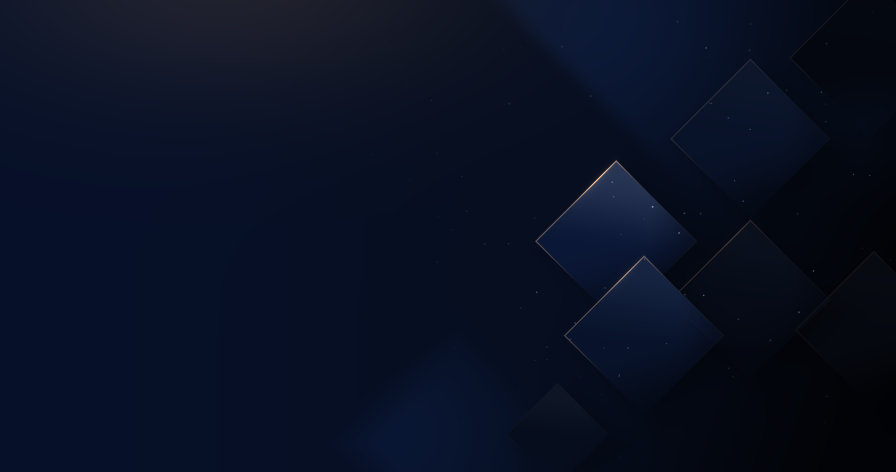
This background is drawn by a Shadertoy shader. Its source:

```glsl
// Dark navy backdrop with soft glows, gold-rimmed glass diamonds and fine dust.

const vec3 NAVY = vec3(0.024, 0.062, 0.155);
const vec3 DEEP = vec3(0.024, 0.054, 0.125);
const vec3 BLACK = vec3(0.006, 0.010, 0.022);
const vec3 WARM = vec3(0.105, 0.072, 0.030);
const vec3 BLUE = vec3(0.018, 0.046, 0.100);
const vec3 GOLD = vec3(0.72, 0.52, 0.32);

float hash(vec2 cell) {
    return fract(sin(dot(cell, vec2(127.1, 311.7))) * 43758.5);
}

// Gaussian falloff around a centre
float glow(vec2 p, vec2 center, vec2 radius) {
    vec2 q = (p - center) / radius;
    return exp(-dot(q, q));
}

float diamondDistance(vec2 q, float radius) {
    return (abs(q.x) + abs(q.y) - radius) * 0.7071;
}

vec3 backdrop(vec2 p) {
    vec3 color = mix(NAVY, DEEP, smoothstep(0.25, 1.1, p.x));
    color += WARM * glow(p, vec2(0.48, 1.06), vec2(0.54, 0.26));

    // Darkness gathers at the right, most of all in the lower corner
    float dark = smoothstep(1.15, 2.05, p.x + (0.5 - p.y) * 0.32);
    color = mix(color, BLACK, dark);

    // Blue light cut by a slanted edge at the top
    float slant = p.x - 1.037 - (1.0 - p.y);
    color += BLUE * 0.85 * smoothstep(-0.02, 0.06, slant)
           * glow(p, vec2(1.27, 0.94), vec2(0.34, 0.30));
    color += BLUE * 0.45 * glow(p, vec2(1.85, 0.76), vec2(0.13, 0.12));

    // Blurred diamond near the bottom
    float blurred = diamondDistance(p - vec2(0.97, 0.06), 0.25);
    color += BLUE * 0.7 * smoothstep(0.04, -0.07, blurred)
           * glow(p, vec2(0.84, 0.08), vec2(0.24, 0.24));
    return color;
}

// Glass diamond: top and body tints, rim strength, highlight strength
vec3 panel(vec3 color, vec2 p, vec2 center, float radius,
           vec3 top, vec3 body, float rim, float shine, float pixel) {
    vec2 q = p - center;
    float d = diamondDistance(q, radius);
    float height = q.y / radius;
    float across = q.x / radius;
    float inside = smoothstep(pixel, -pixel, d);

    // Shadow cast to the lower right
    float shadow = smoothstep(0.05, -0.05,
        diamondDistance(q - vec2(0.035, -0.025), radius));
    color *= 1.0 - 0.25 * shadow * (1.0 - inside);

    // Fill fades toward the bottom and right corners
    vec3 fill = mix(body, top, smoothstep(-0.15, 0.85, height + 0.15 * across));
    float opacity = smoothstep(-0.95, 0.0, height - 0.25 * across)
                  * (1.0 - 0.6 * smoothstep(0.35, 1.0, across));
    color = mix(color, fill, inside * opacity);

    // Thin rim, strongest on the upper left side
    float line = smoothstep(0.0004 + pixel, 0.0, abs(d));
    float upper = smoothstep(-0.6, 0.1, height);
    float side = mix(1.0, 0.12, smoothstep(-0.02, 0.07, q.x));
    color += GOLD * line * rim * upper * side;

    // Glint near the top corner
    float glint = exp(-pow((q.x + 0.038) / 0.036, 2.0)) * step(0.0, q.y);
    color += GOLD * shine * glint * (line + 0.3 * exp(-abs(d) / 0.005));
    return color;
}

// One speck per grid cell, thinned by a density threshold
float dust(vec2 p, float scale, float density, float pixel) {
    vec2 cell = floor(p * scale);
    vec2 offset = 0.2 + 0.6 * vec2(hash(cell + 3.1), hash(cell + 8.7));
    float dist = length(p - (cell + offset) / scale);
    float size = 0.0004 + 0.0010 * hash(cell + 5.3);
    float speck = smoothstep(size + pixel, 0.0, dist);
    return speck * step(hash(cell), density) * (0.2 + 0.8 * hash(cell + 1.9));
}

void mainImage(out vec4 fragColor, in vec2 fragCoord) {
    vec2 p = fragCoord / iResolution.y;
    p.x *= 1.896 * iResolution.y / iResolution.x;
    float pixel = 1.0 / iResolution.y;
    vec3 color = backdrop(p);

    // Faint panels at the back
    color = panel(color, p, vec2(1.840, 0.877), 0.168,
        vec3(0.018, 0.032, 0.065), vec3(0.014, 0.028, 0.060), 0.10, 0.0, pixel);
    color = panel(color, p, vec2(1.849, 0.301), 0.166,
        vec3(0.030, 0.040, 0.070), vec3(0.020, 0.032, 0.060), 0.10, 0.0, pixel);
    color = panel(color, p, vec2(1.180, 0.080), 0.108,
        vec3(0.055, 0.085, 0.145), vec3(0.024, 0.050, 0.110), 0.02, 0.0, pixel);
    color = panel(color, p, vec2(1.588, 0.365), 0.168,
        vec3(0.042, 0.062, 0.115), vec3(0.022, 0.042, 0.090), 0.24, 0.06, pixel);

    // Bright panels in front
    color = panel(color, p, vec2(1.588, 0.706), 0.168,
        vec3(0.050, 0.088, 0.170), vec3(0.032, 0.070, 0.155), 0.18, 0.0, pixel);
    color = panel(color, p, vec2(1.304, 0.489), 0.170,
        vec3(0.150, 0.205, 0.325), vec3(0.040, 0.090, 0.210), 0.50, 0.60, pixel);
    color = panel(color, p, vec2(1.363, 0.289), 0.168,
        vec3(0.085, 0.140, 0.255), vec3(0.032, 0.074, 0.170), 0.42, 0.35, pixel);

    // Dust drifts along the diagonal of panels
    float band = glow(p, vec2(1.46, 0.55), vec2(0.40, 0.42));
    float specks = dust(p, 17.0, 0.17, pixel) + 0.5 * dust(p + 4.3, 29.0, 0.06, pixel);
    color += vec3(0.56, 0.58, 0.64) * specks * band;

    fragColor = vec4(clamp(color, 0.0, 1.0), 1.0);
}
```
